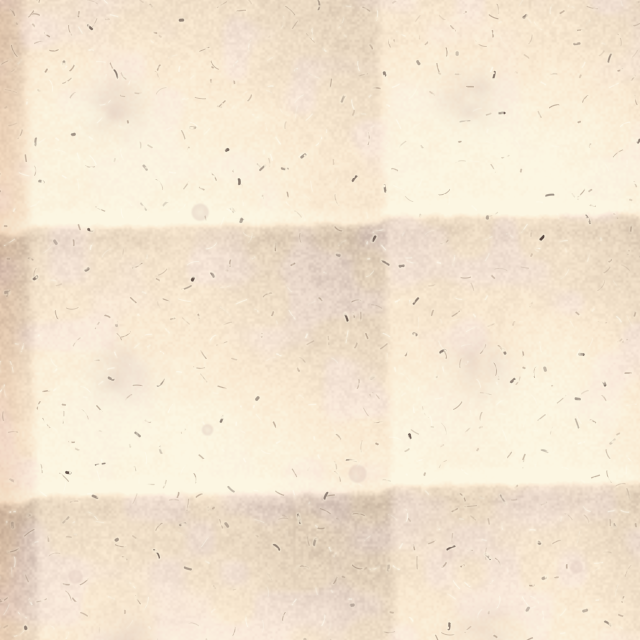
Write a WebGL 1 fragment shader that draws this texture.

```glsl
precision highp float;
// Aged cream paper with a slightly skewed grid of soft shaded tiles, smudges, specks and fibres.

uniform vec2 u_resolution;

#define TILE vec2(0.556, 0.42)
#define ORIGIN vec2(0.057, 0.362)
#define LEAN 0.026
#define COLUMN_RISE 0.016
#define CREAM vec3(0.988, 0.965, 0.885)
#define PEACH vec3(0.980, 0.914, 0.820)
#define TAN vec3(0.912, 0.842, 0.752)
#define DEEP vec3(0.800, 0.725, 0.645)
#define ROSE vec3(0.880, 0.795, 0.750)
#define INK vec3(0.270, 0.200, 0.180)
#define TICK_CHANCE 0.33
#define HAIR_CHANCE 0.60

float hash(vec2 p) {
  vec3 q = fract(p.xyx * 0.1031);
  q += dot(q, q.yzx + 33.33);
  return fract((q.x + q.y) * q.z);
}

vec2 hash2(vec2 p) {
  return vec2(hash(p), hash(p + 71.7));
}

float noise(vec2 p) {
  vec2 i = floor(p), f = fract(p);
  f *= f * (3.0 - 2.0 * f);
  return mix(mix(hash(i), hash(i + vec2(1, 0)), f.x),
             mix(hash(i + vec2(0, 1)), hash(i + vec2(1, 1)), f.x), f.y);
}

float sat(float x) {
  return clamp(x, 0.0, 1.0);
}

// Tile position: x runs left to right, y top to bottom, both 0 to 1
vec2 tilePosition(vec2 page) {
  vec2 d = page - ORIGIN;
  d += 0.005 * (vec2(noise(page * 60.0), noise(page * 60.0 + 19.0)) - 0.5);
  float x = (d.x - LEAN * d.y) / TILE.x;
  float column = floor(x);
  float u = x - column;
  float rise = COLUMN_RISE * (column + 0.25 * u + 0.75 * smoothstep(0.94, 1.0, u));
  return vec2(u, fract((d.y + rise) / TILE.y));
}

// Darkness of a tile: deepest at the top right, palest at the lower left
float tileShade(vec2 t) {
  float top = 1.0 - smoothstep(0.0, 0.85, t.y) + smoothstep(0.965, 1.0, t.y);
  float right = smoothstep(0.40, 0.93, t.x) * (1.0 - smoothstep(0.96, 1.0, t.x));
  float band = smoothstep(0.0, 0.03, t.y) * (1.0 - smoothstep(0.035, 0.11, t.y));
  float rim = smoothstep(0.90, 0.95, t.y) * (1.0 - smoothstep(0.955, 1.0, t.y));
  return 0.74 * top + 0.44 * right + 0.14 * band - 0.2 * rim;
}

// Scattered broken strokes: x is coverage, y a random tone, z a surrounding halo
vec3 strokes(vec2 p, float grid, float chance, float halfLength, float width, float seed) {
  float aa = 0.8 / u_resolution.y;
  vec3 found = vec3(0.0);
  for (int j = -1; j <= 1; j++) {
    for (int i = -1; i <= 1; i++) {
      vec2 id = floor(p * grid) + vec2(i, j);
      vec2 place = hash2(id + seed);
      vec2 form = hash2(id + seed + 37.3);
      vec2 q = p - (id + place) / grid;
      float a = 6.2832 * form.x, c = cos(a), s = sin(a);
      q = mat2(c, -s, s, c) * q;
      q.y += 60.0 * (place.x - 0.5) * q.x * q.x;
      float len = halfLength * mix(0.1, 1.0, form.y);
      float w = width * mix(1.6, 0.7, form.y);
      float d = length(vec2(max(abs(q.x) - len, 0.0), q.y));
      float clump = mix(0.5, 1.5, noise(id * 0.23 + seed));
      float strength = step(hash(id + seed + 9.1), chance * clump) * mix(0.3, 1.0, place.y);
      float cover = strength * (1.0 - smoothstep(w - aa, w + aa, d));
      if (cover > found.x) found.xy = vec2(cover, fract(place.x * 7.0));
      found.z = max(found.z, strength * (1.0 - smoothstep(w, w + 0.004, d)));
    }
  }
  found.x *= smoothstep(0.1, 0.55, noise(p * 210.0 + seed));
  return found;
}

// Sparse pale round stains with a slightly stronger rim
float stains(vec2 p) {
  vec2 id = floor(p * 5.0);
  vec2 r = hash2(id + 83.0);
  float d = length(p - (id + 0.2 + 0.6 * r) / 5.0);
  float radius = mix(0.007, 0.016, r.y);
  float disc = 1.0 - smoothstep(radius - 0.003, radius + 0.002, d);
  float core = 1.0 - smoothstep(0.0, radius * 0.8, d);
  return disc * (1.0 - 0.4 * core) * step(hash(id + 5.0), 0.28);
}

void main() {
  vec2 page = gl_FragCoord.xy / u_resolution;
  page.y = 1.0 - page.y;
  vec2 tile = tilePosition(page);

  // Tile shading, broad blotches and paper grain, roughest in the shaded parts
  float shade = 0.05 + tileShade(tile);
  float rough = mix(0.7, 1.3, sat(shade));
  shade += 0.22 * (noise(page * 7.0) - 0.5) + 0.14 * (noise(page * 28.0) - 0.5);
  shade += rough * (0.17 * (noise(page * 110.0) - 0.5) + 0.30 * (noise(page * 250.0) - 0.5));
  shade += 0.12 * (page.y - 0.5);
  vec3 color = mix(CREAM, PEACH, sat(2.0 * shade));
  color = mix(color, TAN, sat(2.0 * shade - 1.0));
  color = mix(color, DEEP, sat(1.6 * (shade - 1.0)));
  color.b += 0.035 * smoothstep(0.45, 0.8, noise(page * 19.0 + 7.0)) * sat(2.0 * shade);
  color *= mix(vec3(1.0), vec3(0.97, 0.93, 0.91), 1.0 - smoothstep(0.0, 0.065, page.x));

  // Rosy smudge in every tile, uneven in strength
  float reach = length((tile - vec2(0.23, 0.54)) * TILE) / 0.042;
  color = mix(color, ROSE, 0.5 * exp(-reach * reach) * mix(0.4, 1.3, noise(page * 45.0)));
  color = mix(color, ROSE, 0.45 * stains(page));

  // Faint light and dark fibres, then dark ticks and specks in pale halos
  vec3 hair = strokes(page, 36.0, HAIR_CHANCE, 0.0095, 0.0009, 11.0);
  vec3 hairColor = mix(vec3(0.62, 0.53, 0.46), vec3(1.0, 0.99, 0.95), step(0.5, hair.y));
  color = mix(color, CREAM, 0.2 * hair.z);
  color = mix(color, hairColor, 0.65 * hair.x);
  vec3 tick = strokes(page, 16.0, TICK_CHANCE, 0.0075, 0.0016, 140.0);
  color = mix(color, CREAM, 0.45 * tick.z);
  color = mix(color, INK, tick.x * mix(0.45, 1.0, tick.y));

  gl_FragColor = vec4(color, 1.0);
}
```
